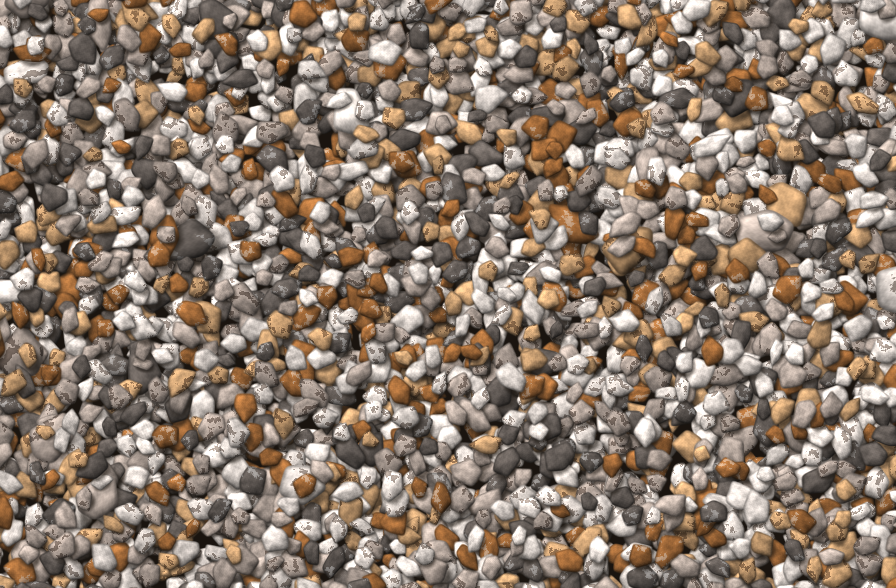
This texture is drawn by a WebGL 2 fragment shader. Its source:

```glsl
#version 300 es
precision highp float;
// Sunlit shingle: a dense bed of small rounded and angular pebbles.
// Layers of jittered, rotated grids are painted bottom to top; each stone is
// a soft polygon with a domed normal, mottled skin and a cast shadow.

uniform vec2 u_resolution;
out vec4 fragColour;

const vec3 LIGHT = normalize(vec3(-0.3, 0.55, 0.8));
const vec3 GAP = vec3(0.10, 0.08, 0.06);

vec3 hash3(vec2 p) {
    vec3 q = fract(p.xyx * vec3(0.1031, 0.1030, 0.0973));
    q += dot(q, q.yxz + 33.33);
    return fract((q.xxy + q.yzz) * q.zyx);
}

mat2 rotation(float a) {
    return mat2(cos(a), sin(a), -sin(a), cos(a));
}

// Layered, folded sines.
float mottle(vec2 q, float seed) {
    float sum = 0.0, amp = 0.5;
    for (int i = 0; i < 5; i++) {
        q = mat2(1.5, 1.1, -1.1, 1.5) * q + seed;
        sum += amp * sin(q.x + 1.6 * sin(q.y));
        amp *= 0.65;
    }
    return sum;
}

vec3 stoneColour(float pick) {
    if (pick < 0.31) return vec3(0.95, 0.91, 0.88);
    if (pick < 0.56) return vec3(0.72, 0.66, 0.62);
    if (pick < 0.73) return vec3(0.40, 0.37, 0.35);
    if (pick < 0.87) return vec3(0.82, 0.65, 0.47);
    return vec3(0.64, 0.42, 0.23);
}

// Soft polygon: xy is the gradient, z is 1 on the outline.
vec3 softPolygon(vec2 q, vec2 id) {
    vec2 grad = vec2(0.0);
    float sum = 0.0;
    for (int i = 0; i < 5; i++) {
        vec3 h = hash3(id + float(i) * 17.3);
        float a = 1.2566 * (float(i) + 0.5 * (h.x - 0.5));
        vec2 n = vec2(cos(a), sin(a)) * mix(0.85, 1.2, h.y);
        float m = max(dot(q, n), 0.0);
        float m6 = pow(m, 6.0);
        sum += m6 * m;
        grad += n * m6;
    }
    float d = pow(sum + 1e-9, 1.0 / 7.0);
    return vec3(grad / pow(d, 6.0), d);
}

vec3 shadeStone(vec2 q, vec3 shape, mat2 turn, vec3 h) {
    float m = mottle(q * 1.3, h.x * 40.0);
    vec3 base = stoneColour(h.y) * mix(0.85, 1.08, h.z);
    // Flint patches: dark on pale stones, pale rind on dark ones.
    vec3 patchTint = base.g > 0.5 ? base * vec3(0.50, 0.47, 0.45) : base * 0.5 + 0.36;
    float patchy = step(0.5, fract(h.x * 7.0 + h.z * 3.0));
    base = mix(base, patchTint, patchy * 0.85 * smoothstep(0.35, 0.6, m));
    base *= 1.0 + 0.13 * m;
    // Domed lighting with a darker rim.
    vec2 slope = (shape.xy * turn) * pow(shape.z, 1.7) * 0.95;
    vec3 n = normalize(vec3(slope, 1.0));
    float light = 0.30 + 0.88 * max(dot(n, LIGHT) + 0.06 * m, 0.0);
    light *= 1.0 - 0.3 * smoothstep(0.78, 1.0, shape.z);
    return base * light;
}

vec3 paintLayer(vec3 colour, vec2 p, float layer, float cell, float presence) {
    float pixel = 1.0 / u_resolution.y;
    mat2 gridTurn = rotation(0.4 + layer * 1.13);
    vec2 g = gridTurn * p / cell + layer * 37.7;
    vec2 home = floor(g);
    for (int j = -1; j <= 1; j++)
    for (int i = -1; i <= 1; i++) {
        vec2 id = home + vec2(i, j) + 200.0 + layer * 71.0;
        vec3 place = hash3(id);
        vec3 form = hash3(id + 311.7);
        if (place.z > presence) continue;
        vec2 centre = home + vec2(i, j) + 0.5 + 0.7 * (place.xy - 0.5);
        float radius = mix(0.36, 0.62, form.x);
        mat2 turn = rotation(form.y * 6.2832);
        vec2 axes = radius * vec2(1.0 + 0.25 * form.z, 1.0 - 0.25 * form.z);
        vec2 q = turn * (g - centre) / axes;
        if (length(q) > 2.0) continue;

        // Shadow thrown on the stones already painted.
        vec2 away = turn * gridTurn * LIGHT.xy * 0.5;
        float shadow = smoothstep(1.3, 0.75, length(q + away));
        colour = mix(colour, GAP, 0.6 * shadow);

        vec3 shape = softPolygon(q, id);
        float edge = (shape.z - 1.0) * radius * cell;
        float cover = 1.0 - smoothstep(-pixel, pixel, edge);
        if (cover > 0.0) {
            vec3 stone = shadeStone(q, shape, turn * gridTurn, hash3(id + 97.1));
            colour = mix(colour, stone, cover);
        }
    }
    return colour;
}

void main() {
    vec2 p = gl_FragCoord.xy / u_resolution.y;
    vec3 colour = GAP;
    colour = paintLayer(colour, p, 0.0, 0.036, 1.0);
    colour = paintLayer(colour, p, 1.0, 0.038, 0.95);
    colour = paintLayer(colour, p, 2.0, 0.040, 0.75);
    colour = paintLayer(colour, p, 3.0, 0.068, 0.06);
    colour = paintLayer(colour, p, 4.0, 0.036, 0.50);
    fragColour = vec4(clamp(colour, 0.0, 1.0), 1.0);
}
```
